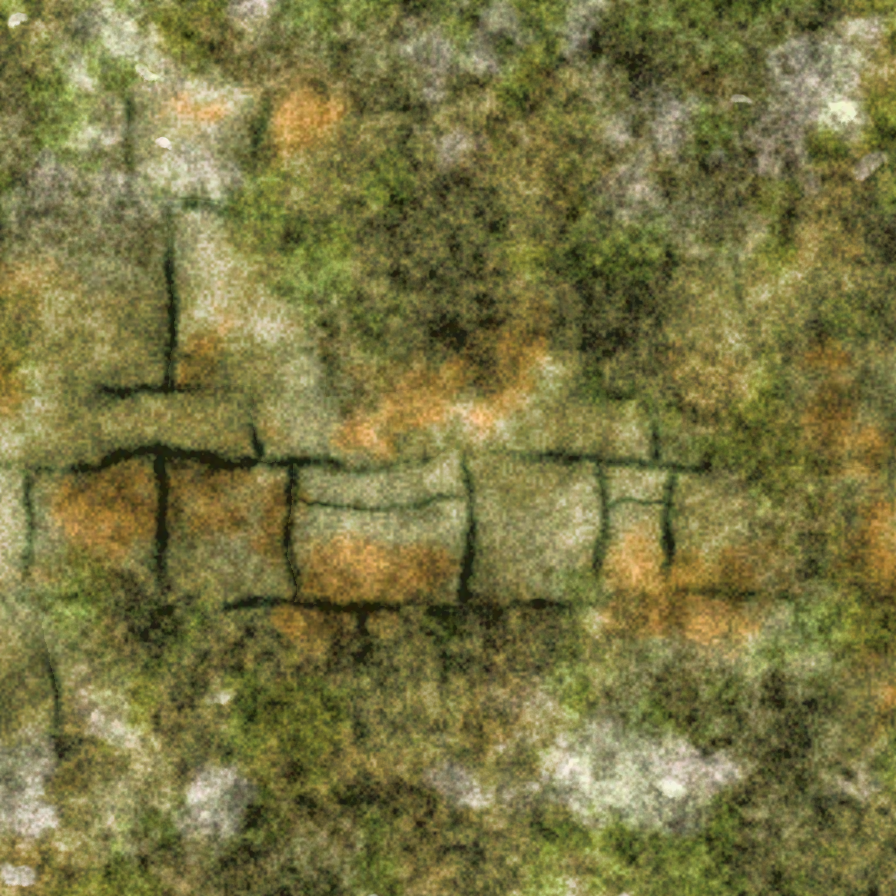
This texture is drawn by a Shadertoy shader. Its source:

```glsl
// Weathered stone wall overgrown with moss, with pale rubble and fine grain.

const vec3 SHADOW = vec3(0.13, 0.13, 0.06);
const vec3 DARK   = vec3(0.29, 0.29, 0.16);
const vec3 MOSS   = vec3(0.41, 0.40, 0.22);
const vec3 LICHEN = vec3(0.55, 0.54, 0.36);
const vec3 OCHRE  = vec3(0.58, 0.54, 0.28);
const vec3 STRAW  = vec3(0.71, 0.68, 0.46);
const vec3 PALE   = vec3(0.82, 0.79, 0.66);
const vec3 CHALK  = vec3(0.96, 0.94, 0.88);
const vec3 RUST_TINT  = vec3(1.13, 0.92, 0.70);
const vec3 LEAF_TINT  = vec3(0.93, 1.05, 0.80);
const vec3 JOINT_TINT = vec3(0.88, 1.00, 1.00);

const float ROW_HEIGHT   = 0.165;
const float STONE_WIDTH  = 0.155;
const float JOINT_WIDTH  = 0.011;
const float JOINT_DEPTH  = 0.48;
const float WALL_CENTRE  = 0.47;
const float WALL_HALF    = 0.15;
const float MOSS_TONE    = 0.37;
const float STONE_TONE   = 0.62;
const float GRAIN_SCALE  = 270.0;
const float GRAIN_AMOUNT = 0.34;

float hash(vec2 p) {
    vec3 q = fract(vec3(p.xyx) * 0.1031);
    q += dot(q, q.yzx + 33.33);
    return fract((q.x + q.y) * q.z);
}

float noise(vec2 p) {
    vec2 i = floor(p), f = fract(p);
    f = f * f * (3.0 - 2.0 * f);
    return mix(mix(hash(i), hash(i + vec2(1, 0)), f.x),
               mix(hash(i + vec2(0, 1)), hash(i + vec2(1, 1)), f.x), f.y);
}

// Rotated octaves, normalised to 0..1
float fbm(vec2 p) {
    float sum = 0.0, weight = 0.0, amp = 1.0;
    for (int i = 0; i < 5; i++) {
        sum += amp * noise(p);
        weight += amp;
        amp *= 0.55;
        p = mat2(1.6, 1.2, -1.2, 1.6) * p + 17.3;
    }
    return sum / weight;
}

// Irregular divisions of a line: x = distance to nearest edge, y = cell id
vec2 divide(float x, float seed) {
    float base = floor(x), nearest = 9.0, id = base - 2.0;
    for (float k = -1.0; k <= 2.0; k++) {
        float edge = base + k + 0.65 * (hash(vec2(base + k + 40.0, seed)) - 0.5);
        nearest = min(nearest, abs(x - edge));
        id += step(edge, x);
    }
    return vec2(nearest, id);
}

// Scattered rounded lumps: x = coverage, y = shade from the lower rim up
vec2 lumps(vec2 p, float keep, float soft, float seed) {
    vec2 cell = floor(p), result = vec2(0.0);
    for (float j = -1.0; j <= 1.0; j++)
    for (float i = -1.0; i <= 1.0; i++) {
        vec2 c = cell + vec2(i, j), s = c + seed;
        vec2 d = p - c - 0.2 - 0.6 * vec2(hash(s), hash(s + 31.7));
        float radius = mix(0.12, 0.38, hash(s + 63.1));
        float cover = smoothstep(radius, radius * (1.0 - soft), length(d * vec2(0.8, 1.25)));
        cover *= step(hash(s + 90.5), keep);
        if (cover > result.x) result = vec2(cover, clamp(d.y / radius, -1.0, 1.0));
    }
    return result;
}

float ramp(float a, float b, float x) { return clamp((x - a) / (b - a), 0.0, 1.0); }

vec3 palette(float tone, float warmth) {
    vec3 c = mix(SHADOW, DARK, ramp(-0.15, 0.10, tone));
    c = mix(c, MOSS, ramp(0.10, 0.31, tone));
    c = mix(c, mix(LICHEN, OCHRE, warmth), ramp(0.31, 0.57, tone));
    c = mix(c, STRAW, ramp(0.57, 0.80, tone));
    c = mix(c, PALE, ramp(0.80, 0.98, tone));
    return mix(c, CHALK, ramp(0.98, 1.30, tone));
}

void mainImage(out vec4 fragColor, in vec2 fragCoord) {
    vec2 uv = fragCoord / iResolution.y;
    vec2 wobble = vec2(fbm(uv * 9.0 + 3.1), fbm(uv * 9.0 + 57.4)) - 0.5;
    vec2 p = uv + 0.055 * wobble;

    // Stone courses, some blocks split by a second joint
    vec2 row = divide(p.y / ROW_HEIGHT + 0.35, 5.0);
    vec2 col = divide(p.x / STONE_WIDTH + 0.47 * row.y, row.y + 11.0);
    float block = hash(vec2(col.y + 20.0, row.y + 70.0));
    float gap = min(row.x * ROW_HEIGHT, col.x * STONE_WIDTH);
    float split = abs(fract(p.y / ROW_HEIGHT + 0.85) - 0.5) * ROW_HEIGHT;
    if (block > 0.7) gap = min(gap, split + 0.003);
    float worn = smoothstep(0.36, 0.58, fbm(uv * 7.0 + 81.0));
    float joint = smoothstep(JOINT_WIDTH, 0.0, gap) * worn
                + 0.32 * smoothstep(0.035, 0.0, gap);

    // Moss closes in above and below the exposed band of wall
    float cover = abs(uv.y - WALL_CENTRE) - WALL_HALF + 0.85 * (fbm(uv * 4.5 + 7.0) - 0.5);
    float moss = smoothstep(-0.07, 0.09, cover);
    joint *= 1.0 - 0.85 * moss;

    // Tone from broad stains down to leaf clumps and grain
    float stain = fbm(uv * 6.0 + 23.0) - 0.5;
    float mottle = fbm(uv * vec2(24.0, 19.0) + 45.0) - 0.5;
    float clumps = fbm(uv * 75.0 + 11.0) - 0.5;
    float grain = noise(uv * GRAIN_SCALE) - 0.5;
    float tone = mix(STONE_TONE + 0.20 * (block - 0.5), MOSS_TONE, moss);
    tone += 0.85 * stain + 0.75 * mottle + mix(0.45, 0.95, moss) * clumps;
    tone -= JOINT_DEPTH * joint;

    // Half-buried boulders low down, chalky rubble along both mossy zones
    vec2 q = uv + 0.035 * wobble + 0.012 * (vec2(mottle, clumps));
    vec2 boulder = lumps(q * 4.2, 0.5, 0.35, 13.0);
    boulder.x *= smoothstep(0.36, 0.24, uv.y);
    tone += boulder.x * (0.18 + 0.22 * boulder.y);
    float zone = smoothstep(0.20, 0.34, abs(uv.y - 0.5));
    float chip = lumps(q * 15.0 + 0.8 * wobble, 0.17, 0.5, 37.0).x * zone;
    float rubble = smoothstep(0.57, 0.70, fbm(uv * 8.0 + 64.0)) * zone;
    chip *= smoothstep(0.40, 0.56, fbm(uv * 6.0 + 99.0));
    tone += 0.48 * chip + 0.30 * rubble + GRAIN_AMOUNT * grain;

    // Colour
    float warmth = smoothstep(0.38, 0.60, fbm(uv * 5.0 + 140.0));
    vec3 color = palette(tone, warmth);
    float rust = smoothstep(0.52, 0.68, fbm(uv * 9.0 + 170.0)) * (1.0 - 0.7 * moss);
    float leaf = smoothstep(0.46, 0.66, fbm(uv * 14.0 + 210.0)) * moss;
    color *= mix(vec3(1.0), RUST_TINT, rust * (1.0 - chip));
    color *= mix(vec3(1.0), LEAF_TINT, leaf);
    color *= mix(vec3(1.0), JOINT_TINT, min(joint, 1.0));
    float luma = dot(color, vec3(0.3, 0.6, 0.1));
    color = mix(color, luma * vec3(1.04, 0.99, 0.94), 0.6 * max(chip, rubble));
    color += 0.05 * (vec3(noise(uv * 190.0 + 5.0), noise(uv * 190.0 + 55.0), noise(uv * 190.0 + 95.0)) - 0.5);
    fragColor = vec4(clamp(color, 0.0, 1.0), 1.0);
}
```
